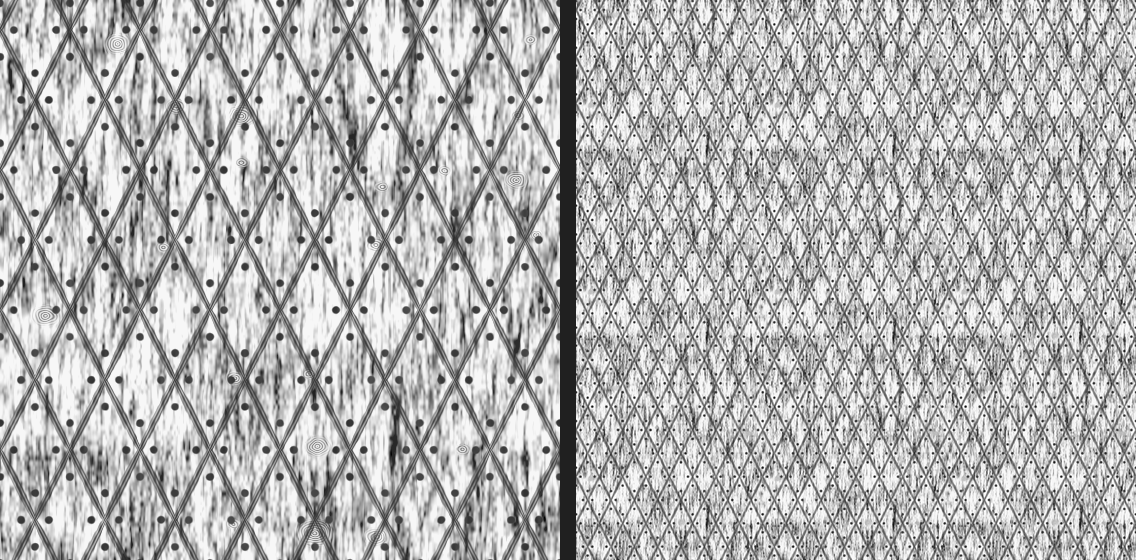
Left, the tile; right, the same tile 3 across and 3 down.
Write a WebGL 1 fragment shader that draws this pattern.

```glsl
precision highp float;
uniform vec2 u_resolution;

const float PI = 3.14159;
const vec2 REPEATS = vec2(8.0, 4.0);          // diamonds across and down
const vec2 CROSSING = vec2(0.0, 0.1965);      // one crossing of the bars
const float BAR_HALF_WIDTH = 0.0078;
const float BAR_PINCH = 0.0036;               // half width at a crossing
const float BAR_SHADE = 0.22;
const vec2 NAIL_OFFSET = vec2(0.0247, 0.048);
const float NAIL_RADIUS = 0.0069;
const float NAIL_SHADE = 0.25;
const float WOOD_LIGHT = 0.97;
const float NOISE_DEVIATION = 0.214;
const float KNOT_GRID = 8.0;
const float KNOT_CHANCE = 0.3;
const float KNOT_RING_SPACING = 0.0042;

float hash(vec2 p) {
  return fract(sin(dot(p, vec2(127.1, 311.7))) * 43758.5453);
}

// Integer lattice position, wrapped to the period.
vec2 wrap(vec2 cell, vec2 period) {
  return cell - period * floor((cell + 0.5) / period);
}

float latticeValue(vec2 cell, vec2 period) {
  return hash(wrap(cell, period) + period * 0.37);
}

// Value noise that tiles over the unit square.
float noise(vec2 uv, vec2 period) {
  vec2 p = uv * period;
  vec2 i = floor(p);
  vec2 f = fract(p);
  f = f * f * (3.0 - 2.0 * f);
  return mix(
    mix(latticeValue(i, period), latticeValue(i + vec2(1.0, 0.0), period), f.x),
    mix(latticeValue(i + vec2(0.0, 1.0), period), latticeValue(i + 1.0, period), f.x),
    f.y);
}

// Noise with zero mean and unit deviation.
float grain(vec2 uv, vec2 period) {
  return (noise(uv, period) - 0.5) / NOISE_DEVIATION;
}

// Sparse knots: xy is the offset from the centre, z the strength.
vec3 knot(vec2 uv) {
  vec2 cell = floor(uv * KNOT_GRID);
  vec2 id = wrap(cell, vec2(KNOT_GRID));
  vec2 jitter = vec2(hash(id + 3.1), hash(id + 7.7));
  vec2 offset = uv - (cell + 0.32 + 0.36 * jitter) / KNOT_GRID;
  float radius = mix(0.009, 0.024, pow(hash(id + 13.3), 3.0));
  float reach = length(offset * vec2(0.85, 1.1)) / radius;
  float present = step(hash(id + 21.9), KNOT_CHANCE);
  return vec3(offset, present * (1.0 - smoothstep(0.4, 1.45, reach)));
}

float woodShade(vec2 uv) {
  vec3 k = knot(uv);
  vec2 p = uv;
  p.x += 0.004 * (noise(uv, vec2(14.0, 18.0)) - 0.5) - 0.6 * k.x * k.z;

  // Fibres, flecks and worn patches.
  float wear = 0.58 * grain(p, vec2(210.0, 34.0))
             + 0.48 * grain(p, vec2(120.0, 15.0))
             + 0.40 * grain(p, vec2(260.0, 110.0))
             + 0.42 * grain(p, vec2(34.0, 12.0));
  float vein = abs(noise(p, vec2(96.0, 8.0)) - 0.5);
  wear += 0.7 * (1.0 - smoothstep(0.0, 0.12, vein)) - 0.25;

  // Growth rings replace the fibres inside a knot.
  float wobble = 0.004 * noise(uv, vec2(90.0));
  float ring = sin((length(k.xy * vec2(0.85, 1.1)) + wobble) * 2.0 * PI / KNOT_RING_SPACING);
  wear = mix(wear, 0.25 + 1.1 * ring, 0.85 * k.z);

  wear = clamp(wear, -2.0, 2.4);
  float dark = 0.155 + 0.18 * wear + 0.04 * wear * wear;
  float split = smoothstep(0.86, 1.0, noise(p, vec2(76.0, 11.0)));
  return WOOD_LIGHT - dark - 0.3 * split;
}

// Strands that bunch together towards each crossing.
float barInk(float across, float along, float fray) {
  float d = (fract(across + 0.5) - 0.5) / length(REPEATS);
  float width = mix(BAR_PINCH, BAR_HALF_WIDTH, sqrt(abs(sin(PI * along))));
  float t = d / (width * (1.0 + 0.3 * fray));
  float body = 1.0 - smoothstep(0.45, 1.1, abs(t));
  float strands = 0.66 + 0.24 * cos(t * 8.5 + 0.9);
  return clamp(body * (strands + 0.3 * fray), 0.0, 0.95);
}

void main() {
  vec2 uv = gl_FragCoord.xy / u_resolution;
  float pixel = 1.0 / min(u_resolution.x, u_resolution.y);

  // Diagonal coordinates: bars lie where either one is whole.
  vec2 q = (uv - CROSSING) * REPEATS;
  vec2 diagonal = vec2(q.x + q.y, q.x - q.y);

  // Each diamond has its own slight tone.
  vec2 plank = floor(diagonal);
  vec2 plankId = wrap(vec2(plank.x + plank.y, plank.x - plank.y), 2.0 * REPEATS);
  float shade = woodShade(uv) + 0.05 * (hash(plankId + 5.3) - 0.5);

  float fray = noise(uv, vec2(190.0, 60.0)) - 0.5;
  float ink = max(barInk(diagonal.x, diagonal.y, fray), barInk(diagonal.y, diagonal.x, fray));
  shade = mix(shade, BAR_SHADE, ink);

  // Four nails around the nearest crossing.
  vec2 nearest = floor(diagonal + 0.5);
  vec2 centre = vec2(nearest.x + nearest.y, nearest.x - nearest.y);
  vec2 d = abs(q - 0.5 * centre) / REPEATS;
  float nail = min(length(d - vec2(NAIL_OFFSET.x, 0.0)), length(d - vec2(0.0, NAIL_OFFSET.y)));
  nail += 0.0012 * (noise(uv, vec2(150.0)) - 0.5) - NAIL_RADIUS;
  float nailTone = NAIL_SHADE + 0.06 * (hash(wrap(centre, 2.0 * REPEATS)) - 0.5) + 0.08 * fray;
  shade = mix(shade, nailTone, 1.0 - smoothstep(-pixel, pixel, nail));

  gl_FragColor = vec4(vec3(clamp(shade, 0.0, 0.97)), 1.0);
}
```
